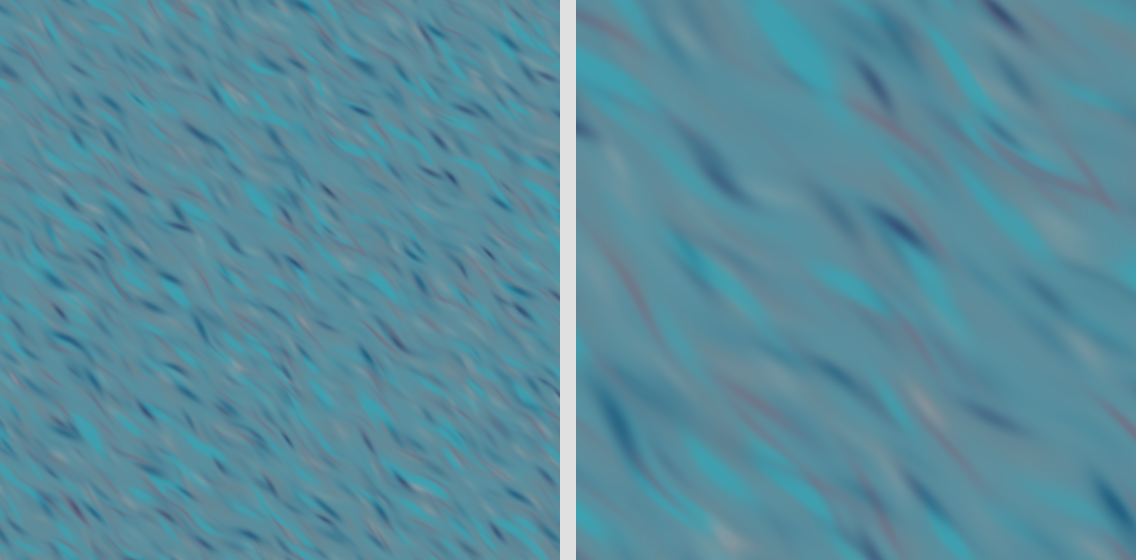
Left, the full canvas; right, a detail of the centre.
Write a Shadertoy shader that draws this texture.

```glsl
vec4 hash4(vec2 cell, float seed) {
    vec4 h = fract(vec4(cell.xyx, seed) * vec4(0.1031, 0.1030, 0.0973, 0.1099) + seed * 0.137);
    h += dot(h, h.wzxy + 33.33);
    return fract((h.xxyz + h.yzzw) * h.zywx);
}

// Cellular scatter of soft, slightly turned strokes; radius is (length, width)
float strokes(vec2 p, vec2 cellSize, vec2 radius, float rarity, float seed) {
    vec2 home = floor(p / cellSize);
    float coverage = 0.0;
    for (int y = -1; y <= 1; y++) {
        for (int x = -1; x <= 1; x++) {
            vec2 cell = home + vec2(x, y);
            vec4 rnd = hash4(cell, seed);
            vec2 d = p - (cell + rnd.xy) * cellSize;
            float turn = (rnd.z - 0.5) * 0.55;
            d = mat2(cos(turn), -sin(turn), sin(turn), cos(turn)) * d;
            d.y += 2.0 * d.x * d.x * (rnd.x - 0.5);
            d /= radius * (0.75 + 0.4 * rnd.y);
            coverage += pow(rnd.w, rarity) * exp(-dot(d, d));
        }
    }
    return coverage;
}

// Two overlapping scatters hide the cell rhythm
float dense(vec2 p, vec2 cellSize, vec2 radius, float rarity, float seed) {
    return strokes(p, cellSize, radius, rarity, seed)
         + strokes(p + cellSize * 0.47, cellSize, radius, rarity, seed + 20.0);
}

void mainImage(out vec4 fragColor, in vec2 fragCoord) {
    vec2 uv = fragCoord / iResolution.y;

    // Grain axis falls to the right, gently bent by layered sines
    vec2 along = vec2(cos(0.74), -sin(0.74));
    vec2 p = vec2(dot(uv, along), dot(uv, vec2(-along.y, along.x)));
    p.y += 0.004 * sin(p.x * 31.0 + p.y * 23.0) + 0.001 * sin(p.x * 67.0 - p.y * 46.0);

    // Ground of overlapping greyish and bluish veils
    float veil = dense(p, vec2(0.08, 0.035), vec2(0.034, 0.009), 1.0, 1.0);
    vec3 color = mix(vec3(0.345, 0.565, 0.625), vec3(0.4, 0.535, 0.585), min(veil, 1.0));
    float shade = dense(p, vec2(0.07, 0.04), vec2(0.027, 0.0065), 1.8, 3.0);
    color = mix(color, vec3(0.19, 0.44, 0.55), 0.55 * min(shade, 1.0));

    // Pale glints
    float pale = dense(p, vec2(0.07, 0.045), vec2(0.024, 0.0065), 2.2, 4.0);
    color = mix(color, vec3(0.53, 0.62, 0.64), 0.55 * min(pale, 1.0));

    // Flat teal streaks
    float teal = dense(p, vec2(0.08, 0.042), vec2(0.036, 0.0075), 1.5, 2.0);
    color = mix(color, vec3(0.235, 0.635, 0.695), 0.88 * smoothstep(0.1, 0.85, teal));

    // Thin mauve threads and warm flecks
    float mauve = dense(p, vec2(0.08, 0.04), vec2(0.033, 0.0038), 2.2, 5.0);
    color = mix(color, vec3(0.46, 0.42, 0.5), 0.65 * min(mauve, 1.0));
    float fleck = strokes(p, vec2(0.08, 0.06), vec2(0.02, 0.0055), 4.0, 8.0);
    color = mix(color, vec3(0.63, 0.62, 0.63), 0.55 * min(fleck, 1.0));

    // Sparse dark blue and indigo cores
    float deep = strokes(p, vec2(0.075, 0.05), vec2(0.025, 0.0065), 3.2, 6.0);
    color = mix(color, vec3(0.1, 0.35, 0.49), 0.8 * min(deep, 1.0));
    float indigo = strokes(p, vec2(0.075, 0.055), vec2(0.021, 0.005), 3.5, 7.0);
    color = mix(color, vec3(0.16, 0.22, 0.4), 0.75 * min(indigo, 1.0));

    fragColor = vec4(color, 1.0);
}
```
